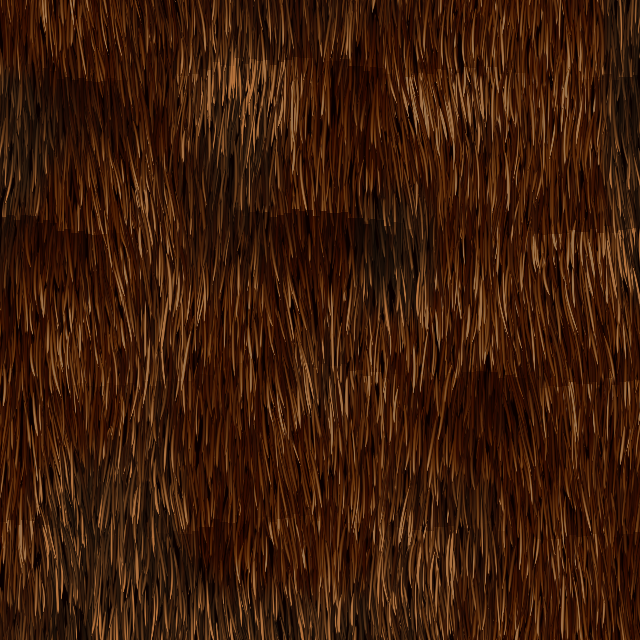
Write a Shadertoy shader that draws this texture.

```glsl
// Shaggy brown thatch: thin, nearly vertical straws in dark, rust and tan.
// Layers of jittered cells each hold one tapered straw; they are painted
// from the deep dark layers up, then tinted by broad patches and torn seams.

const int LAYERS = 12;
const vec2 CELL = vec2(0.016, 0.08);

const vec3 SHADOW = vec3(0.035, 0.0, 0.0);
const vec3 RUST   = vec3(0.19, 0.04, 0.0);
const vec3 BROWN  = vec3(0.30, 0.12, 0.01);
const vec3 OCHRE  = vec3(0.43, 0.23, 0.06);
const vec3 CREAM  = vec3(0.60, 0.45, 0.30);
const vec3 WEATHERED = vec3(1.50, 0.92, 0.46);

vec3 hash33(vec3 p) {
    p = fract(p * vec3(0.1031, 0.1030, 0.0973));
    p += dot(p, p.yxz + 33.33);
    return fract((p.xxy + p.yxx) * p.zyx);
}

float valueNoise(vec2 p, float seed) {
    vec2 i = floor(p), f = fract(p);
    f = f * f * (3.0 - 2.0 * f);
    float a = hash33(vec3(i, seed)).x;
    float b = hash33(vec3(i + vec2(1, 0), seed)).x;
    float c = hash33(vec3(i + vec2(0, 1), seed)).x;
    float d = hash33(vec3(i + vec2(1, 1), seed)).x;
    return mix(mix(a, b, f.x), mix(c, d, f.x), f.y);
}

// Brightness 0..1 to straw colour
vec3 strawRamp(float t) {
    vec3 c = mix(SHADOW, RUST, clamp(t / 0.33, 0.0, 1.0));
    c = mix(c, BROWN, clamp((t - 0.33) / 0.25, 0.0, 1.0));
    c = mix(c, OCHRE, clamp((t - 0.58) / 0.22, 0.0, 1.0));
    return mix(c, CREAM, clamp((t - 0.80) / 0.24, 0.0, 1.0));
}

// Brightness shift below ragged horizontal seams, fading downwards
float seamShade(vec2 uv) {
    float column = floor(uv.x * 90.0);
    float ragged = 0.10 * valueNoise(vec2(column * 0.09, 0.5), 41.0)
                 + 0.012 * hash33(vec3(column, 3.0, 7.0)).x;
    float y = (uv.y + ragged) * 4.2;
    float tuft = valueNoise(vec2(column * 0.10, floor(y) * 7.0), 53.0) - 0.52;
    return tuft * smoothstep(0.35, 1.0, fract(y));
}

// Returns brightness in x and coverage in y for the straw of one cell
vec2 straw(vec2 uv, vec2 cell, float layer, float lean, float pixel) {
    vec3 place = hash33(vec3(cell, layer * 7.0 + 1.0));
    vec3 look = hash33(vec3(cell, layer * 7.0 + 4.0));
    vec2 p = uv - (cell + place.xy) * CELL;
    float halfLength = mix(0.024, 0.054, place.z);
    float s = p.y / halfLength;
    if (abs(s) > 1.2) return vec2(0.0);

    float slope = lean + (look.x - 0.5) * 0.24;
    float bend = (look.y - 0.5) * 0.006;
    float x = p.x + slope * p.y - bend * s * s;
    float width = mix(0.0016, 0.0030, fract(look.y * 17.0)) * (1.0 - s * s * s * s);
    float cover = clamp((width - abs(x)) / pixel + 0.5, 0.0, 1.0);

    // Rounded section lit from the left, root darker than the lower tip
    float across = clamp(x / max(width, 0.0004), -1.0, 1.0) + 0.2;
    float lit = (1.0 - 0.6 * across * across) * mix(1.1, 0.7, 0.5 + 0.5 * s);
    return vec2((0.33 + 0.85 * look.z) * lit, cover);
}

vec3 weather(vec3 color, float amount) {
    float luma = dot(color, vec3(0.30, 0.59, 0.11));
    return mix(color, luma * WEATHERED, amount);
}

void mainImage(out vec4 fragColor, in vec2 fragCoord) {
    vec2 uv = fragCoord / iResolution.y;
    float pixel = 1.0 / iResolution.y;

    // Broad variation of direction, brightness and age
    float lean = (valueNoise(uv * vec2(11.0, 6.0), 11.0) - 0.40) * 0.30;
    float patches = valueNoise(uv * vec2(9.0, 6.0), 23.0) - 0.5;
    float shade = 1.0 + 0.45 * patches + 0.85 * seamShade(uv);
    float age = smoothstep(0.40, 0.80, valueNoise(uv * vec2(8.0, 5.0), 37.0));

    // Paint straws from the deepest layer to the top
    vec3 color = SHADOW;
    for (int k = 0; k < LAYERS; k++) {
        float layer = float(k);
        float lift = mix(0.6, 1.05, layer / float(LAYERS - 1));
        vec2 p = uv + hash33(vec3(layer, 5.0, 9.0)).xy * CELL;
        vec2 home = floor(p / CELL);
        for (int j = -1; j <= 1; j++) {
            for (int i = -1; i <= 1; i++) {
                vec2 cell = home + vec2(i, j);
                vec2 s = straw(p, cell, layer, lean, pixel);
                if (s.y <= 0.0) continue;
                float grey = hash33(vec3(cell, layer + 80.0)).x;
                vec3 tone = strawRamp(s.x * lift * shade);
                tone = weather(tone, clamp(age * 0.75 + grey * 0.4 - 0.1, 0.0, 0.9));
                color = mix(color, tone, s.y);
            }
        }
    }
    fragColor = vec4(color, 1.0);
}
```
